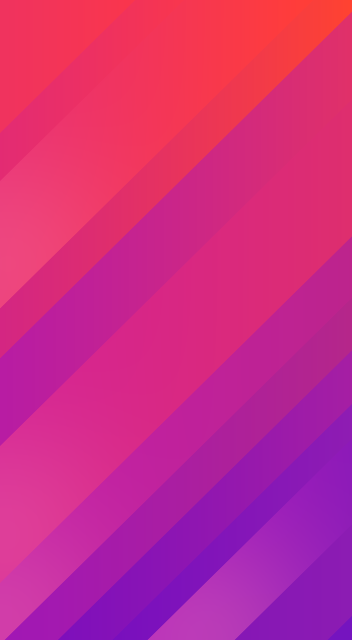
Reproduce this background procedurally as a Shadertoy shader.

```glsl
// Diagonal overlapping bands fading from warm red through magenta to violet.
#define BANDS 13
#define SLOPE 0.985
#define EDGE_SOFTNESS 0.0012
#define GLOW_RADIUS 0.19
#define GLOW_PLACE 0.65
#define GLOW_COLOR vec3(1.0, 0.60, 0.67)
#define BLEND_CURVE 1.15

// Where each band ends, measured diagonally from the top left corner
const float bandEnd[BANDS] = float[BANDS](
    0.208, 0.283, 0.482, 0.560, 0.697, 0.911, 1.007,
    1.089, 1.173, 1.227, 1.361, 1.504, 1.600);

// Strength of the light at the lower end of each band
const float glowStrength[BANDS] = float[BANDS](
    0.0, 0.0, 0.23, 0.0, 0.0, 0.24, 0.25,
    0.0, 0.0, 0.0, 0.28, 0.0, 0.0);

// Band colours at the left and right sides
const vec3 leftColor[BANDS] = vec3[BANDS](
    vec3(0.94, 0.20, 0.37), vec3(0.89, 0.17, 0.45), vec3(0.91, 0.18, 0.45),
    vec3(0.83, 0.15, 0.51), vec3(0.72, 0.11, 0.64), vec3(0.83, 0.13, 0.58),
    vec3(0.76, 0.12, 0.66), vec3(0.63, 0.09, 0.71), vec3(0.47, 0.05, 0.75),
    vec3(0.44, 0.04, 0.76), vec3(0.72, 0.08, 0.76), vec3(0.48, 0.05, 0.73),
    vec3(0.46, 0.07, 0.75));
const vec3 rightColor[BANDS] = vec3[BANDS](
    vec3(1.06, 0.23, 0.15), vec3(1.07, 0.26, 0.14), vec3(1.02, 0.25, 0.18),
    vec3(1.00, 0.26, 0.19), vec3(0.88, 0.19, 0.41), vec3(0.87, 0.18, 0.43),
    vec3(0.74, 0.14, 0.55), vec3(0.71, 0.15, 0.54), vec3(0.65, 0.12, 0.64),
    vec3(0.56, 0.11, 0.70), vec3(0.55, 0.10, 0.72), vec3(0.55, 0.11, 0.70),
    vec3(0.46, 0.08, 0.75));

// Point where a diagonal meets the left or bottom border
vec2 borderPoint(float diagonal) {
    return vec2(max(diagonal - 1.0, 0.0) / SLOPE, min(diagonal, 1.0));
}

vec3 bandColor(int i, vec2 p, float across) {
    vec3 color = mix(leftColor[i], rightColor[i], pow(across, BLEND_CURVE));
    float start = i > 0 ? bandEnd[i - 1] : 0.0;
    vec2 center = borderPoint(mix(start, bandEnd[i], GLOW_PLACE));
    vec2 offset = (p - center) / GLOW_RADIUS;
    return mix(color, GLOW_COLOR, glowStrength[i] * exp(-dot(offset, offset)));
}

void mainImage(out vec4 fragColor, in vec2 fragCoord) {
    // Height units, with y running down from the top
    vec2 p = vec2(fragCoord.x, iResolution.y - fragCoord.y) / iResolution.y;
    float across = fragCoord.x / iResolution.x;
    float diagonal = p.x * SLOPE + p.y;

    // Lay each band over the previous one
    vec3 color = bandColor(0, p, across);
    for (int i = 1; i < BANDS; i++) {
        float cover = smoothstep(-EDGE_SOFTNESS, EDGE_SOFTNESS, diagonal - bandEnd[i - 1]);
        color = mix(color, bandColor(i, p, across), cover);
    }
    fragColor = vec4(clamp(color, 0.0, 1.0), 1.0);
}
```
